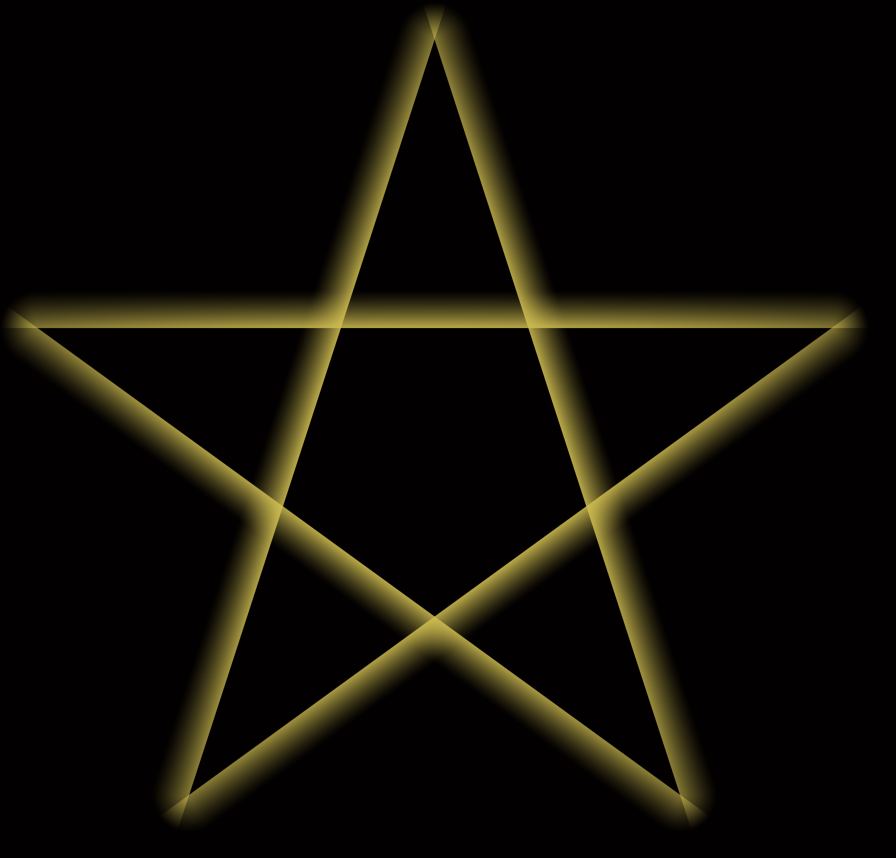
Write a Shadertoy shader that draws this background.

```glsl
// Five-pointed golden star whose crossing lines glow outward on black.

const vec3 BACKGROUND = vec3(0.008, 0.0, 0.0);
const vec3 GOLD = vec3(0.82, 0.75, 0.32);
const vec2 STAR_CENTER = vec2(-0.0156, -0.0327); // from canvas center, in heights
const float STAR_RADIUS = 0.4865;                // center to tip
const float GLOW_WIDTH = 0.0445;
const float GLOW_FALLOFF = 1.35;
const float MIDDLE_STRENGTH = 0.89;
const float TIP_STRENGTH = 0.62;
const float TURN = 6.2831853 / 5.0;

// Opacity of one line: sharp on the inner side, fading outward and past the tips.
float lineGlow(vec2 p, float angle, float pixel) {
    vec2 normal = vec2(sin(angle), cos(angle));
    vec2 tangent = vec2(normal.y, -normal.x);
    float halfLength = STAR_RADIUS * sin(TURN);
    float along = abs(dot(p, tangent));
    float outward = dot(p, normal) - STAR_RADIUS * cos(TURN);

    float dist = length(vec2(max(along - halfLength, 0.0), outward));
    float fade = pow(max(1.0 - dist / GLOW_WIDTH, 0.0), GLOW_FALLOFF);
    float t = min(along / halfLength, 1.0);
    float strength = mix(MIDDLE_STRENGTH, TIP_STRENGTH, t * t);
    float innerEdge = smoothstep(-0.75 * pixel, 0.75 * pixel, outward);
    return strength * fade * innerEdge;
}

void mainImage(out vec4 fragColor, in vec2 fragCoord) {
    float pixel = 1.0 / iResolution.y;
    vec2 p = (fragCoord - 0.5 * iResolution.xy) * pixel - STAR_CENTER;

    // Layer the five translucent lines over the background.
    vec3 color = BACKGROUND;
    for (int i = 0; i < 5; i++) {
        color = mix(color, GOLD, lineGlow(p, float(i) * TURN, pixel));
    }
    fragColor = vec4(color, 1.0);
}
```
